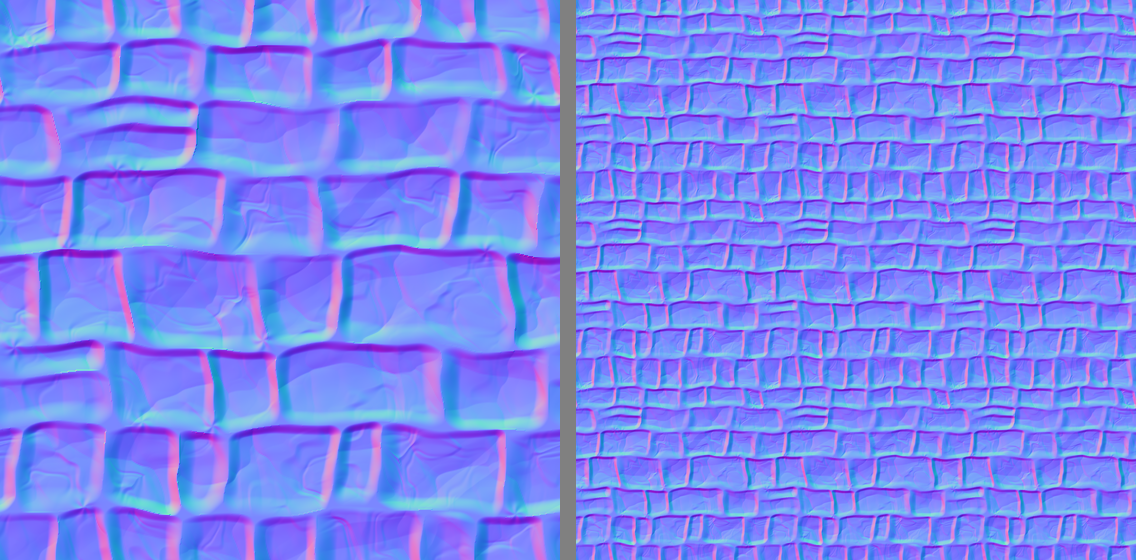
Left, the tile; right, the same tile 3 across and 3 down.
A Shadertoy shader for this texture map:

```glsl
const float TAU = 6.2831853;
// Row edges from bottom to top, closing one period higher, and stones per row
const float rowEdge[8] = float[8](0.086, 0.238, 0.382, 0.551, 0.691, 0.818, 0.922, 1.086);
const float rowCount[7] = float[7](7.0, 5.0, 5.0, 5.0, 4.0, 6.0, 8.0);

vec2 hash2(vec2 p) {
    vec3 q = fract(vec3(p.xyx) * vec3(0.1031, 0.1030, 0.0973));
    q += dot(q, q.yzx + 33.33);
    return fract((q.xx + q.yz) * q.zy);
}

// Wrapping cellular noise: distance to the nearest point, n cells per period
float cellular(vec2 p, float n) {
    p *= n;
    vec2 base = floor(p);
    float nearest = 4.0;
    for (int j = -1; j <= 1; j++)
    for (int i = -1; i <= 1; i++) {
        vec2 cell = base + vec2(i, j);
        vec2 r = cell + hash2(mod(cell, n) + n) - p;
        nearest = min(nearest, dot(r, r));
    }
    return sqrt(nearest);
}

vec2 waves(vec2 p) {
    vec2 a = TAU * p;
    return vec2(sin(2.0 * a.y + 1.0 + sin(3.0 * a.x)) + 0.5 * sin(7.0 * a.y + 4.0 * a.x),
                sin(2.0 * a.x + 2.0 + sin(a.y)) + 0.5 * sin(5.0 * a.x - 3.0 * a.y));
}

// Slanted upright joint k of a row, in stone units
float joint(float k, float row, float count, float v) {
    vec2 h = hash2(vec2(mod(k, count) + 3.0, row * 7.0 + 11.0));
    return k + 0.74 * (h.x - 0.5) + 0.22 * (h.y - 0.5) * (v - 0.5);
}

float stoneHeight(vec2 p) {
    vec2 w = p + vec2(0.005, 0.008) * waves(p) + 0.001 * waves(p.yx * 4.0);
    float y = fract(w.y);
    if (y < rowEdge[0]) y += 1.0;
    int row = 0;
    for (int i = 1; i < 7; i++) if (y >= rowEdge[i]) row = i;
    float r = float(row), count = rowCount[row];
    float low = rowEdge[row], high = rowEdge[row + 1];
    float v = (y - low) / (high - low);

    // Find the stone between two joints
    float u = w.x * count + 0.37 * r;
    float k = floor(u);
    if (joint(k, r, count, v) > u) k -= 1.0;
    else if (joint(k + 1.0, r, count, v) <= u) k += 1.0;
    float left = (u - joint(k, r, count, v)) / count;
    float right = (joint(k + 1.0, r, count, v) - u) / count;
    vec2 id = vec2(mod(k, count), r);
    vec2 ha = hash2(id * 5.0 + 19.0), hb = hash2(id * 3.0 + 47.0);

    // Some stones are two flat courses
    if (ha.x > 0.91) {
        float cut = mix(low, high, ha.y > 0.5 ? 0.4 : 0.62);
        if (y < cut) high = cut; else low = cut;
        hb = y < cut ? hb : hb.yx;
    }

    // Warped surface noise, shifted per stone
    vec2 s = w + 0.011 * waves(w.yx * 2.0) + hb;
    float facet = cellular(s + 0.007 * waves(s.yx * 3.0), 8.0);
    float flake = cellular(s.yx + 0.01 * waves(s * 3.0), 7.0);

    // Rounded outline, broad and soft on the left and lower sides
    vec2 side = vec2(min(left * mix(0.3, 0.6, ha.y), right * mix(0.4, 0.9, hb.x)),
                     min((y - low) * mix(0.34, 0.58, hb.y), (high - y) * 0.9));
    float d = 0.016 - length(max(0.016 - side, 0.0)) + 0.005 * (facet - 0.35);
    float bevel = smoothstep(-0.001, 0.0135, d);

    // Pillow, tilt and a diagonal broken face
    vec2 q = vec2(left - right, 2.0 * y - low - high) * 0.5;
    float top = 0.0052 + 0.0028 * ha.y;
    top += (0.12 + 0.2 * hb.y) * (y - low) * (high - y) / (high - low);
    top += dot(q, (ha - 0.5) * vec2(0.09, 0.12));
    float turn = TAU * hb.x;
    float chip = dot(q, vec2(cos(turn), sin(turn))) - 0.015 - 0.03 * ha.y;
    top -= min(0.14 * max(chip, 0.0), 0.005);

    // Facets, flaked ledges, thin ridges and fine grain
    float patchy = 0.6 + 0.4 * sin(TAU * (3.0 * s.x + 2.0 * s.y));
    top += 0.009 * facet * facet;
    top -= 0.0027 * smoothstep(0.45, 0.56, flake) * patchy;
    top += 0.0014 * smoothstep(0.25, 0.34, facet) * (1.2 - patchy);
    float ridge = (flake - 0.32 - 0.1 * facet) / 0.035;
    top += 0.0009 * exp(-ridge * ridge) * patchy;
    top += 0.0006 * cellular(s, 27.0);
    return bevel * top;
}

// Small petalled growths scattered along the row joints
float growth(vec2 p) {
    float h = 0.0;
    for (int i = 0; i < 14; i++) {
        vec2 rnd = hash2(vec2(float(i) + 5.0, 71.0));
        vec2 c = vec2(rnd.x, rowEdge[i % 7] + 0.02 * (rnd.y - 0.3));
        vec2 d = fract(p - c + 0.5) - 0.5;
        float r = length(d);
        float petals = cos(5.0 * atan(d.y, d.x + 1e-6) + TAU * rnd.y + 90.0 * r);
        h += 0.0012 * petals * smoothstep(0.0, 0.016, r) * exp(-r * r / 0.0005);
    }
    return h;
}

float height(vec2 p) {
    return stoneHeight(p) + growth(p);
}

void mainImage(out vec4 fragColor, in vec2 fragCoord) {
    vec2 p = fragCoord / iResolution.xy;
    vec2 e = vec2(0.0018, 0.0);
    vec2 slope = vec2(height(p + e.xy) - height(p - e.xy),
                      height(p + e.yx) - height(p - e.yx)) / (2.0 * e.x);
    slope += vec2(0.035, 0.06);
    // Green points down the wall
    vec3 normal = normalize(vec3(-slope.x, slope.y, 1.0));
    fragColor = vec4(0.5 + 0.5 * normal, 1.0);
}
```
